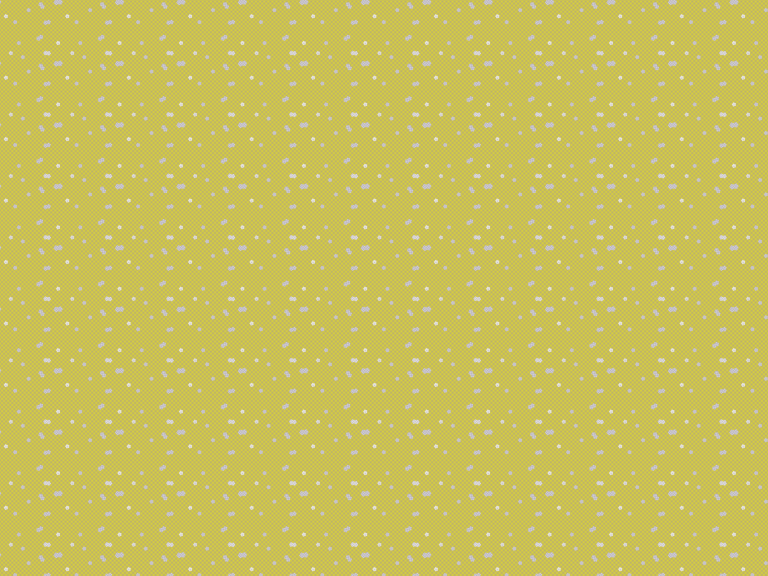
Write a WebGL 2 fragment shader that draws this pattern.

```glsl
#version 300 es
precision highp float;
// A yellow ground with a fine staggered pin dot, strewn with small pale blossoms.
// One square tile repeats 12.5 times across and 9.375 times down; inside it, two
// loops draw the paired blossoms and the single buds, wrapped round the tile edge.
uniform vec2 u_resolution;
out vec4 fragColor;

// Shortest offset from a point of the tile, across its edges.
vec2 wrapped(vec2 p, vec2 centre) {
  return fract(p - centre + 0.5) - 0.5;
}

vec2 turned(vec2 p, float angle) {
  float c = cos(angle), s = sin(angle);
  return vec2(c * p.x + s * p.y, c * p.y - s * p.x);
}

// Distance to a round blossom with five shallow petals.
float blossom(vec2 p, float radius) {
  return length(p) - radius * (0.95 + 0.08 * cos(5.0 * atan(p.y, p.x + 1e-5)));
}

float cover(float dist, float soft) {
  return 1.0 - smoothstep(-soft, soft, dist);
}

// Soft staggered dots, 15 to a tile each way: the product of two waves.
float pinDots(vec2 tile) {
  vec2 wave = cos(6.28319 * 15.0 * tile);
  return 0.5 + 0.5 * wave.x * wave.y;
}

void main() {
  float scale = 9.375;
  vec2 tile = fract(gl_FragCoord.xy / u_resolution.y * scale - vec2(0.1667, 0.25));
  float soft = 0.7 * scale / u_resolution.y;

  vec3 lavender = vec3(0.775, 0.76, 0.79);
  vec3 white = vec3(0.89, 0.88, 0.87);
  vec3 colour = mix(vec3(0.845, 0.815, 0.235), vec3(0.735, 0.69, 0.43), pinDots(tile));

  // Paired blossoms: x, y, angle, radius. The first is the palest.
  vec4 pairs[5] = vec4[5](
    vec4(0.60, 0.26, -0.10, 0.037), vec4(0.60, 0.76, 0.20, 0.037),
    vec4(0.48, 0.51, 0.55, 0.037), vec4(0.51, 0.035, -0.95, 0.037),
    vec4(0.78, 0.09, 0.10, 0.045));
  for (int i = 0; i < 5; i++) {
    vec2 p = turned(wrapped(tile, pairs[i].xy), pairs[i].z);
    float radius = pairs[i].w;
    vec2 side = vec2(abs(p.x) - 0.62 * radius, p.y);
    float mottle = 0.04 * sin(p.x * 150.0) * sin(p.y * 150.0 + 1.0);
    vec3 petal = mix(lavender, white, i == 0 ? 0.55 : 0.0) + mottle;
    colour = mix(colour, petal, cover(blossom(side, radius), soft));
  }

  // Single buds: x, y, whiteness.
  vec3 buds[7] = vec3[7](
    vec3(0.30, 0.96, 0.0), vec3(0.08, 0.765, 0.0), vec3(0.14, 0.425, 0.0),
    vec3(0.205, 0.195, 0.0), vec3(0.93, 0.86, 1.0), vec3(0.78, 0.425, 1.0),
    vec3(0.01, 0.26, 0.7));
  for (int i = 0; i < 7; i++) {
    vec2 p = wrapped(tile, buds[i].xy);
    vec3 petal = mix(lavender, white, buds[i].z);
    // A faint dark eye just below the middle.
    petal -= 0.1 * buds[i].z * cover(length(p + vec2(0.0, 0.008)) - 0.008, soft);
    colour = mix(colour, petal, cover(blossom(turned(p, 0.6), 0.033), soft));
  }

  fragColor = vec4(colour, 1.0);
}
```
